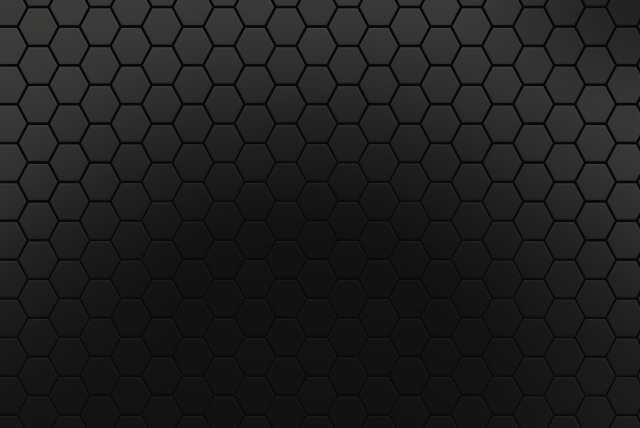
This pattern is drawn by a WebGL 1 fragment shader. Its source:

```glsl
precision highp float;

uniform vec2 u_resolution;

vec2 gradientAt(vec2 cell) {
    float angle = 6.2832 * fract(sin(dot(cell, vec2(127.1, 311.7))) * 4375.5);
    return vec2(cos(angle), sin(angle));
}

float gradientNoise(vec2 p) {
    vec2 i = floor(p);
    vec2 f = p - i;
    vec2 w = f * f * f * (f * (f * 6.0 - 15.0) + 10.0);
    float a = dot(gradientAt(i), f);
    float b = dot(gradientAt(i + vec2(1.0, 0.0)), f - vec2(1.0, 0.0));
    float c = dot(gradientAt(i + vec2(0.0, 1.0)), f - vec2(0.0, 1.0));
    float d = dot(gradientAt(i + 1.0), f - 1.0);
    return mix(mix(a, b, w.x), mix(c, d, w.x), w.y);
}

// Offset from the nearest centre of a flat-topped hexagon grid, row pitch 1
vec2 hexOffset(vec2 p) {
    vec2 pitch = vec2(1.7320508, 1.0);
    vec2 a = mod(p + 0.5 * pitch, pitch) - 0.5 * pitch;
    vec2 b = mod(p, pitch) - 0.5 * pitch;
    return dot(a, a) < dot(b, b) ? a : b;
}

// Light strength: bright above, fading to a dark pool low in the middle
float lighting(vec2 uv) {
    float pool = length((uv - vec2(0.48, 0.22)) * vec2(1.15, 1.0));
    float light = smoothstep(0.2, 0.85, pool);
    light *= mix(0.12 + 0.25 * uv.x * uv.x, 1.0, smoothstep(0.0, 0.62, uv.y));
    return light * (1.0 - 0.6 * smoothstep(0.32, 0.0, distance(uv, vec2(1.0))));
}

void main() {
    vec2 uv = gl_FragCoord.xy / u_resolution;
    vec2 p = uv * vec2(20.67 * 0.8660254, 11.01) - vec2(1.069, 10.328);
    float pixel = 11.01 / u_resolution.y;

    // Distance to the cell border and the outward normal of its nearest side
    vec2 offset = hexOffset(p);
    vec2 q = abs(offset);
    float slanted = dot(q, vec2(0.8660254, 0.5));
    float border = 0.5 - max(q.y, slanted);
    vec2 normal = q.y > slanted ? vec2(0.0, 1.0) : vec2(0.8660254, 0.5);
    normal *= vec2(offset.x < 0.0 ? -1.0 : 1.0, offset.y < 0.0 ? -1.0 : 1.0);

    // Tile face with slight tonal drift between cells
    float light = lighting(uv);
    float face = mix(0.072, 0.228, light);
    face *= 1.0 + 0.05 * gradientNoise((p - offset) * 1.37) + 0.06 * offset.y;

    // Bevel: a thin rim lit from above, shaded below
    float groove = mix(0.017, 0.034, smoothstep(0.0, 0.6, light));
    float rim = smoothstep(groove - pixel, groove, border)
              * (1.0 - smoothstep(groove + 0.012, groove + 0.035 + pixel, border));
    float facing = dot(normal, vec2(0.2, 0.98));
    face += rim * facing * (facing > 0.0 ? 0.032 : 0.022);

    // Dark groove between tiles
    float tile = smoothstep(groove - 0.6 * pixel, groove + 0.6 * pixel, border);
    float shade = mix(mix(0.04, 0.028, light), face, tile);

    vec3 tint = mix(vec3(1.01, 0.99, 1.01), vec3(1.01, 1.0, 0.985), light);
    gl_FragColor = vec4(shade * tint, 1.0);
}
```
